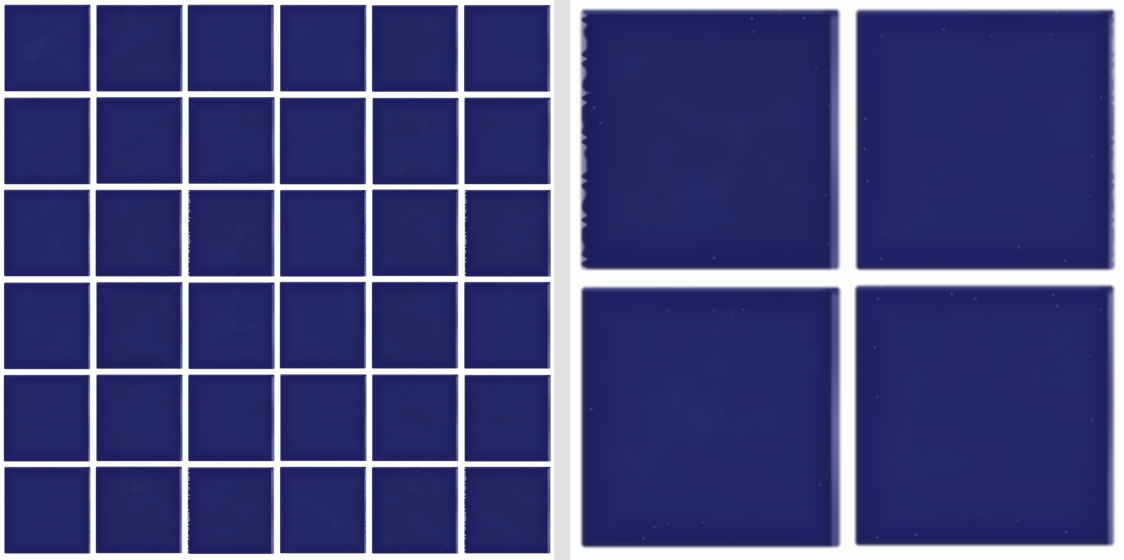
Left, the full canvas; right, a detail of the centre.
Give the GLSL for this pattern, as a WebGL 1 fragment shader.

```glsl
precision highp float;
// Six by six sheet of glossy cobalt ceramic tiles on white grout.
// Each tile is a rounded-box distance field with a lit right bevel, thin rims,
// layered-sine glaze mottling and cellular pinholes; wear follows a 3x3 sheet.

uniform vec2 u_resolution;

#define TILES 6.0                       // repeats across and down
#define SHEET 3.0                       // wear repeats every three tiles
#define ORIGIN vec2(0.0020, 0.0062)     // lower left of the grid
#define PITCH vec2(0.1662, 0.1650)      // tile spacing
#define HALF_SIZE 0.468                 // half tile, in cells
#define CORNER 0.014                    // corner radius, in cells
#define GROUT vec3(0.99, 0.995, 0.99)
#define GLAZE vec3(0.14, 0.15, 0.395)
#define SHADE vec3(0.15, 0.155, 0.33)
#define BEVEL vec3(0.39, 0.40, 0.61)
#define PALE vec3(0.76, 0.78, 0.85)
#define WEAR 1.0                        // strength of pinholes and chips

float hash(vec2 p) {
  return fract(sin(dot(p, vec2(12.99, 78.23))) * 4375.85);
}

float roundedBox(vec2 p, float halfSize, float radius) {
  vec2 q = abs(p) - halfSize + radius;
  return length(max(q, 0.0)) + min(max(q.x, q.y), 0.0) - radius;
}

// One inside a strip of the given width along an edge, fading inward
float strip(float dist, float width, float soft) {
  return 1.0 - smoothstep(width - soft, width + soft, dist);
}

// Cloudy glaze, about -1 to 1
float mottle(vec2 p) {
  float sum = 0.0;
  float gain = 0.5;
  for (int i = 0; i < 4; i++) {
    sum += gain * sin(p.x + 1.7 * sin(p.y)) * cos(p.y - 1.3 * sin(p.x));
    p = mat2(1.6, 1.2, -1.2, 1.6) * p + 2.3;
    gain *= 0.55;
  }
  return sum;
}

// Sparse cellular dots
float pinholes(vec2 p, float soft) {
  vec2 cell = floor(p);
  float dots = 0.0;
  for (int y = -1; y <= 1; y++) {
    for (int x = -1; x <= 1; x++) {
      vec2 c = cell + vec2(float(x), float(y));
      vec2 center = c + 0.2 + 0.6 * vec2(hash(c), hash(c + 17.0));
      float rare = step(0.88, hash(c + 41.0));
      dots = max(dots, rare * strip(length(p - center), 0.10, soft));
    }
  }
  return dots;
}

void main() {
  vec2 grid = (gl_FragCoord.xy / u_resolution - ORIGIN) / PITCH;
  vec2 id = clamp(floor(grid), 0.0, TILES - 1.0);
  vec2 sheetId = mod(id, SHEET);
  float pixel = 1.0 / (u_resolution.y * PITCH.y);
  float soft = max(0.8 * pixel, 0.009);

  // Slight misplacement of each tile
  vec2 jitter = vec2(hash(id + 3.0), hash(id + 9.0)) - 0.5;
  vec2 p = grid - id - 0.5 - 0.010 * jitter;
  float d = roundedBox(p, HALF_SIZE, CORNER);
  float left = HALF_SIZE + p.x;
  float right = HALF_SIZE - p.x;
  float bottom = HALF_SIZE + p.y;
  float top = HALF_SIZE - p.y;

  // Glaze: deeper toward the edges, faintly cloudy, tone varies per tile
  float tone = 1.0 + 0.05 * (hash(sheetId + 5.0) - 0.5);
  vec3 color = GLAZE * tone;
  color *= mix(vec3(0.84, 0.78, 0.96), vec3(1.0), smoothstep(0.0, 0.16, -d));
  color *= 1.0 + 0.035 * mottle(5.0 * p + 7.0 * id);
  float smudge = smoothstep(0.25, 0.7, mottle(4.0 * p + 3.0 * sheetId + 1.0));
  color += 0.018 * smudge * smoothstep(0.4, 1.0, hash(id + 23.0));

  // Pinholes gather near the rim
  float nearRim = 1.0 - smoothstep(0.05, 0.13, -d);
  float dots = pinholes(22.0 * p + 40.0 * sheetId, 22.0 * soft * 0.5);
  color = mix(color, BEVEL, 0.5 * WEAR * dots * nearRim);

  // Rims on the left, bottom and top
  color = mix(color, SHADE, strip(min(left, bottom), 0.016, soft));
  color = mix(color, BEVEL, 0.45 * strip(top, 0.014, soft));

  // Dark crease, then the lit bevel on the right
  float bevelWidth = 0.022 + 0.005 * sheetId.x;
  color = mix(color, GLAZE * 0.85, 0.6 * strip(right, bevelWidth + 0.03, 0.02));
  float along = 0.82 + 0.18 * sin(9.0 * p.y + 6.0 * hash(id));
  float lit = strip(right, bevelWidth, soft) * smoothstep(0.0, 0.04, top);
  color = mix(color, BEVEL, lit * along);
  color = mix(color, PALE, 0.5 * strip(right, 0.006, soft));

  // Ragged chips on one left edge and one right edge of the sheet
  float ragged = 0.5 + 0.5 * sin(71.0 * p.y + 3.0 * sin(43.0 * p.y));
  float chipLeft = step(1.5, sheetId.x) * step(sheetId.y, 0.5);
  float chipRight = step(sheetId.x, 0.5) * step(sheetId.y, 0.5);
  float chip = chipLeft * strip(left, 0.020 * ragged, soft)
             + chipRight * strip(right, 0.010 * ragged, soft);
  color = mix(color, PALE, 0.6 * WEAR * chip);

  float cover = 1.0 - smoothstep(-soft, soft, d);
  gl_FragColor = vec4(mix(GROUT, color, cover), 1.0);
}
```
